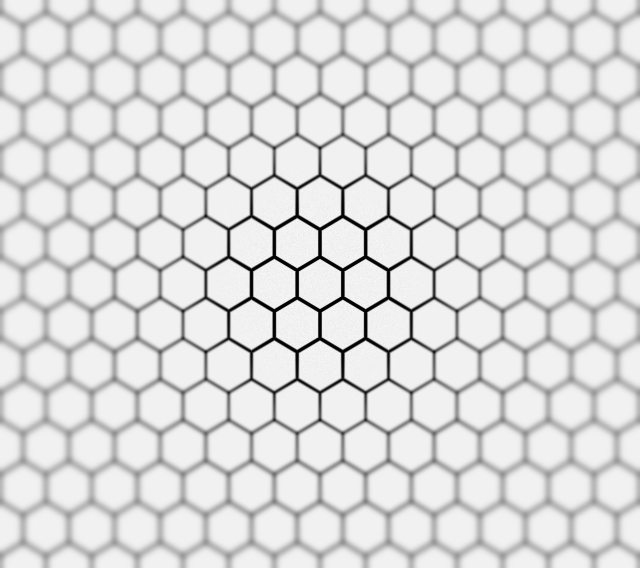
A Shadertoy shader for this background:

```glsl
// Black honeycomb outline on pale grey, sharp in the centre and defocused outwards.

const float PITCH = 0.0804;         // cell width, in canvas heights
const float STRETCH = 1.031;        // vertical stretch of the cells
const float INNER_HALF = 0.0031;    // half line width in focus, in canvas heights
const float OUTER_HALF = 0.0017;    // half line width out of focus
const float HALF_SIDE = 0.288675;   // half a hexagon side, in cell widths
const vec3 PAPER = vec3(0.945);
const vec3 INK = vec3(0.005);

// Hash without sine, 0..1
float hash(vec2 p) {
    vec3 q = fract(vec3(p.xyx) * 0.1031);
    q += dot(q, q.yzx + 33.33);
    return fract((q.x + q.y) * q.z);
}

// Cumulative Gaussian, approximated with tanh
vec2 gaussStep(vec2 x) {
    x = clamp(x, -4.0, 4.0);
    return 0.5 + 0.5 * tanh(0.7979 * x * (1.0 + 0.0447 * x * x));
}

// Coverage of an endless line after a Gaussian blur
float blurredLine(float dist, float halfLine, float sigma) {
    vec2 c = gaussStep(vec2(dist + halfLine, dist - halfLine) / sigma);
    return c.x - c.y;
}

// Coverage of a box after a Gaussian blur
float blurredBox(vec2 p, vec2 halfSize, float sigma) {
    vec2 c = gaussStep((p + halfSize) / sigma) - gaussStep((p - halfSize) / sigma);
    return c.x * c.y;
}

// Offset from the centre of the nearest hexagon of unit width
vec2 hexLocal(vec2 p) {
    vec2 period = vec2(1.0, sqrt(3.0));
    vec2 a = mod(p + 0.5 * period, period) - 0.5 * period;
    vec2 b = mod(p, period) - 0.5 * period;
    return dot(a, a) < dot(b, b) ? a : b;
}

// Blurred ink from the six sides and the six spokes leaving the corners
float honeycomb(vec2 p, float halfLine, float sigma) {
    vec2 local = hexLocal(p);
    vec2 halfSize = vec2(halfLine, HALF_SIDE);
    float soft = 0.0;
    float nearest = -1.0;
    for (int i = 0; i < 6; i++) {
        float angle = radians(60.0) * float(i);
        vec2 n = vec2(cos(angle), sin(angle));
        vec2 side = vec2(dot(local, n) - 0.5, dot(local, vec2(-n.y, n.x)));
        soft += blurredBox(side, halfSize, sigma);
        nearest = max(nearest, side.x);

        angle += radians(30.0);
        vec2 d = vec2(cos(angle), sin(angle));
        vec2 spoke = vec2(dot(local, vec2(-d.y, d.x)), dot(local, d) - 3.0 * HALF_SIDE);
        soft += blurredBox(spoke, halfSize, sigma);
    }
    // Crisp lines join cleanly, wide blurs add up at the corners
    float crisp = blurredLine(nearest, halfLine, sigma);
    return mix(crisp, min(soft, 1.0), smoothstep(0.3, 1.2, sigma / halfLine));
}

void mainImage(out vec4 fragColor, in vec2 fragCoord) {
    vec2 p = (fragCoord - 0.5 * iResolution.xy) / iResolution.y;
    float radius = length(p);

    // Blur grows and lines thin out away from the centre
    float defocus = smoothstep(0.06, 0.56, radius);
    float sigma = max(mix(0.0006, 0.0056, defocus), 0.35 / iResolution.y);
    float halfLine = mix(INNER_HALF, OUTER_HALF, smoothstep(0.11, 0.27, radius));

    // Faint paper grain, visible only where in focus
    float grain = hash(floor(p * 682.0) + 1000.0) - 0.5;
    vec3 paper = PAPER + 0.035 * grain * (1.0 - smoothstep(0.10, 0.25, radius));

    vec2 cellPos = p / (PITCH * vec2(1.0, STRETCH));
    float ink = honeycomb(cellPos, halfLine / PITCH, sigma / PITCH);
    fragColor = vec4(mix(paper, INK, ink), 1.0);
}
```
